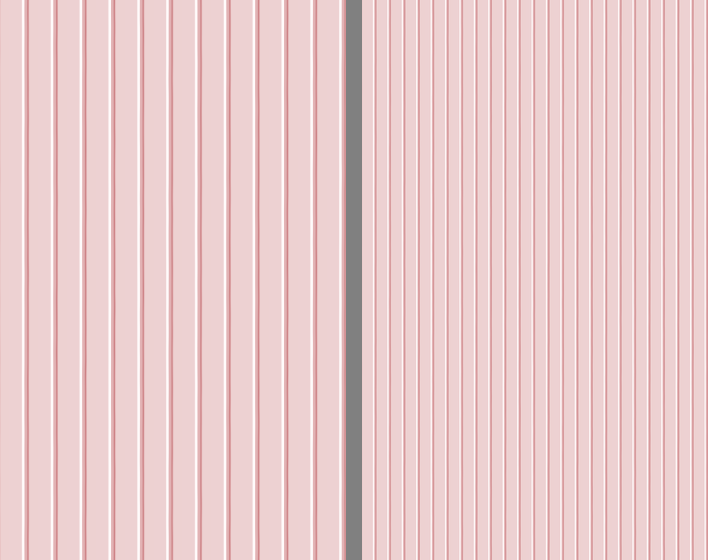
Left: one tile. Right: repeated 2 by 2.
Write a Shadertoy shader that draws this pattern.

```glsl
// Twelve upright pink panels, each closed by a white highlight and a rose groove.
// Every stripe is a soft-edged band across one repeat; layered sines with whole
// periods make the edges waver and the groove fade, so the tile has no seam.

const float TAU = 6.2831853;
const float REPEATS = 12.0;

const vec3 PANEL = vec3(0.930, 0.820, 0.822);
const vec3 HIGHLIGHT = vec3(1.0, 0.985, 0.985);
const vec3 ROSE = vec3(0.888, 0.700, 0.705);
const vec3 GROOVE = vec3(0.800, 0.505, 0.520);

float hash(float n) {
    return fract(sin(n * 12.9898 + 4.137) * 43758.545);
}

// Layered sines along the stripe, whole periods over y in 0..1, about -1..1
float waver(float y, float seed) {
    float sum = 0.0;
    float amp = 0.5;
    for (int i = 0; i < 4; i++) {
        float layer = float(i);
        float periods = 2.0 + 5.0 * layer + floor(4.0 * hash(seed + layer));
        sum += amp * sin(TAU * (periods * y + hash(seed * 1.7 + layer + 31.0)));
        amp *= 0.75;
    }
    return sum * 0.7;
}

// Linear edge of the given softness, centred on the threshold
float edge(float at, float x, float soft) {
    return clamp((x - at) / soft + 0.5, 0.0, 1.0);
}

// Coverage of the span from lo to hi, with separate edge softness
float band(float x, float lo, float hi, float softLo, float softHi) {
    return edge(lo, x, softLo) * (1.0 - edge(hi, x, softHi));
}

void mainImage(out vec4 fragColor, in vec2 fragCoord) {
    vec2 uv = fragCoord / iResolution.xy;
    float pixel = REPEATS / iResolution.x;

    // Cell runs from 0.4 to 1.4 so the groove never crosses a cell border
    float s = uv.x * REPEATS - 0.4;
    float id = mod(floor(s), REPEATS);
    float x = fract(s) + 0.4;

    float sway = 0.005 * waver(uv.y, id + 3.0);
    float wear = waver(uv.y, id + 57.0);

    // Panel with a faint cool drift from left to right
    vec3 col = PANEL + vec3(0.0, -0.003, 0.006) * (fract(x) - 0.4);

    // White highlight: soft on the left, crisp on the right
    float white = band(x + sway * 0.4, 0.762, 0.850, max(0.045, pixel), max(0.022, pixel));
    col = mix(col, HIGHLIGHT, white);

    // Rose shade beside it, then the dark groove line
    float rose = band(x + sway, 0.855, 1.012, max(0.022, pixel), max(0.03, pixel));
    col = mix(col, ROSE, rose);
    float groove = band(x + sway, 0.944, 0.990, max(0.04, pixel), max(0.03, pixel));
    col = mix(col, GROOVE, groove * (0.92 + 0.08 * wear));

    fragColor = vec4(col, 1.0);
}
```
